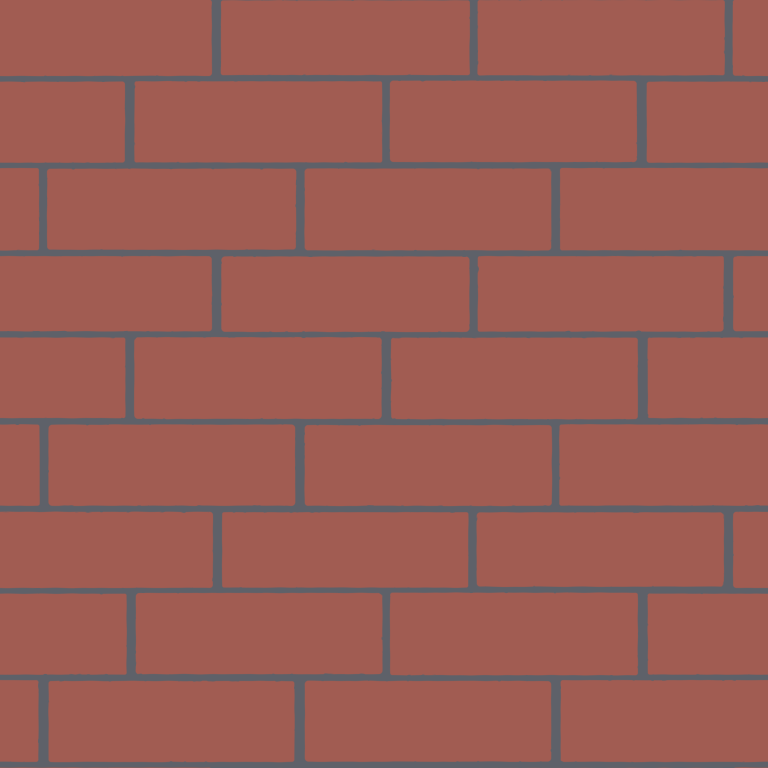
A Shadertoy shader for this texture:

```glsl
// Red brick wall in a one-third running bond with thin, slightly worn grey joints.

const vec3 BRICK_COLOR  = vec3(0.63, 0.36, 0.32);
const vec3 MORTAR_COLOR = vec3(0.37, 0.38, 0.41);

const float COLUMNS = 3.0;
const float ROWS = 9.0;
const float BOND = 3.0;              // rows before the bond repeats
const float FIRST_JOINT = 0.848;     // upright joint of the top row, in bricks
const float ROW_SHIFT = 0.339;       // step to the left per row, in bricks
const float BED_RAISE = 0.083;       // rise of the first bed joint, in rows
const float BED_STEP = 0.024;        // loss of that rise per row of the bond

// Distances below are in canvas units.
const vec2 INSET_MIN = vec2(0.0042, 0.0030);
const vec2 INSET_MAX = vec2(0.0072, 0.0046);
const float CORNER_RADIUS = 0.005;
const float WAVE_SCALE = 48.0;
const float WAVE_DEPTH = 0.0007;
const float CHIP_SCALE = 110.0;
const float CHIP_DEPTH = 0.004;
const float CHIP_THRESHOLD = 0.30;

vec2 hash2(vec2 p) {
    vec3 q = fract(p.xyx * vec3(0.1031, 0.1030, 0.0973));
    q += dot(q, q.yzx + 33.33);
    return fract((q.xx + q.yz) * q.zy);
}

// Gradient noise that wraps after the given number of cells.
float cornerSlope(vec2 cell, vec2 offset, float period) {
    float angle = 6.2832 * hash2(mod(cell, period) + 17.0).x;
    return dot(vec2(cos(angle), sin(angle)), offset);
}

float gradientNoise(vec2 p, float period) {
    vec2 i = floor(p), f = fract(p);
    vec2 w = f * f * f * (f * (f * 6.0 - 15.0) + 10.0);
    vec2 e = vec2(1.0, 0.0);
    float low  = mix(cornerSlope(i, f, period),
                     cornerSlope(i + e.xy, f - e.xy, period), w.x);
    float high = mix(cornerSlope(i + e.yx, f - e.yx, period),
                     cornerSlope(i + e.xx, f - e.xx, period), w.x);
    return mix(low, high, w.y);
}

float roundedBox(vec2 p, vec2 halfSize, float radius) {
    vec2 q = abs(p) - halfSize + radius;
    return length(max(q, 0.0)) + min(max(q.x, q.y), 0.0) - radius;
}

// Height of the bed joint under a row, counted downwards in rows.
float bedJoint(float row) {
    return row + 1.0 - BED_RAISE + BED_STEP * mod(row, BOND);
}

// Signed distance to the brick around p (y runs downwards), negative inside.
float brickDistance(vec2 p) {
    // Find the row and the column
    float row = floor(p.y * ROWS);
    row += step(bedJoint(row), p.y * ROWS);
    float shift = FIRST_JOINT - ROW_SHIFT * mod(row, BOND);
    float column = floor(p.x * COLUMNS - shift);

    // Brick bounds, each side set back by its own amount
    vec2 id = mod(vec2(column, row), vec2(COLUMNS, ROWS));
    vec2 low  = vec2((column + shift) / COLUMNS, bedJoint(row - 1.0) / ROWS);
    vec2 high = vec2((column + shift + 1.0) / COLUMNS, bedJoint(row) / ROWS);
    low  += mix(INSET_MIN, INSET_MAX, hash2(id + 3.0));
    high -= mix(INSET_MIN, INSET_MAX, hash2(id + 41.0));
    float radius = CORNER_RADIUS * mix(0.5, 1.0, hash2(id + 73.0).x);
    float d = roundedBox(p - 0.5 * (low + high), 0.5 * (high - low), radius);

    // Wavy edges with a few small chips
    d += WAVE_DEPTH * gradientNoise(p * WAVE_SCALE, WAVE_SCALE);
    float chip = gradientNoise(p * CHIP_SCALE, CHIP_SCALE) - CHIP_THRESHOLD;
    return d + CHIP_DEPTH * max(chip, 0.0);
}

void mainImage(out vec4 fragColor, in vec2 fragCoord) {
    vec2 p = fragCoord / iResolution.xy;
    p.y = 1.0 - p.y;
    float pixel = 1.0 / min(iResolution.x, iResolution.y);
    float mortar = smoothstep(-0.75 * pixel, 0.75 * pixel, brickDistance(p));
    fragColor = vec4(mix(BRICK_COLOR, MORTAR_COLOR, mortar), 1.0);
}
```
